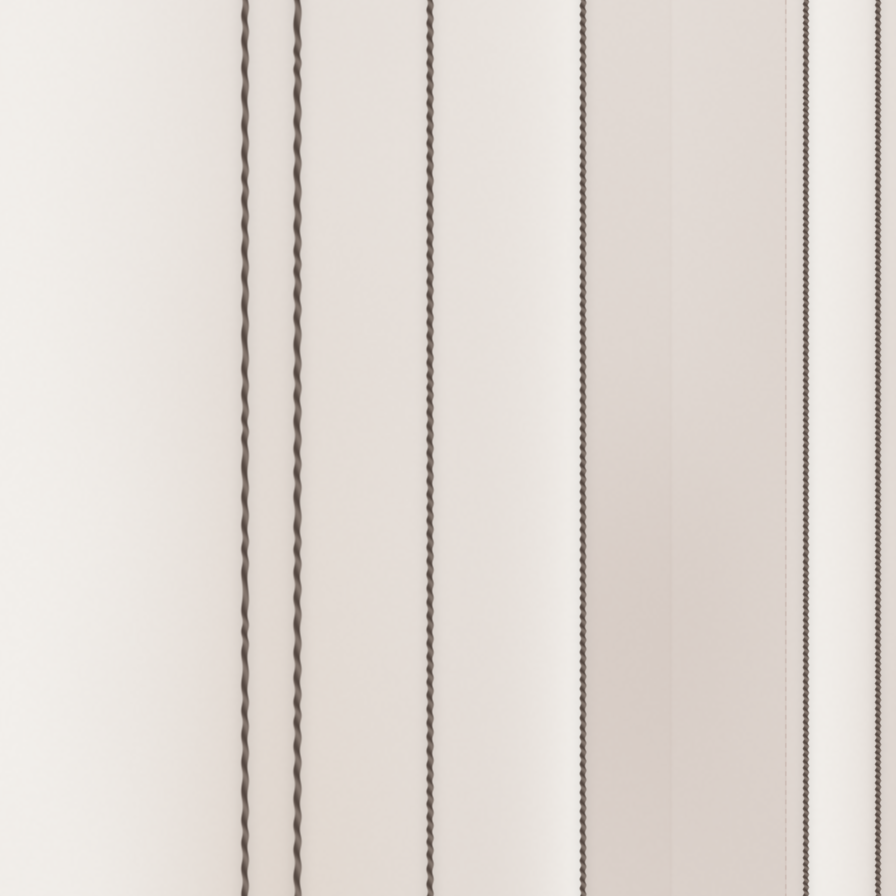
This texture is drawn by a WebGL 1 fragment shader. Its source:

```glsl
precision highp float;

// Pale cloth in soft vertical folds, crossed by thin twisted dark threads.
// Each fold is a tone ramp laid over the last one; each thread is a wavy
// distance band with slanted strands. Fine value noise adds the cloth grain.

uniform vec2 u_resolution;

const float TAU = 6.2831853;
const vec3 CLOTH_SHADE = vec3(0.820, 0.770, 0.740);
const vec3 CLOTH_LIGHT = vec3(0.955, 0.945, 0.930);
const vec3 THREAD_DARK = vec3(0.330, 0.280, 0.255);
const vec3 THREAD_PALE = vec3(0.560, 0.505, 0.470);
const vec3 STITCH_ROSE = vec3(0.770, 0.690, 0.660);

float hash(vec2 p) {
  vec3 q = fract(vec3(p.xyx) * 0.1031);
  q += dot(q, q.yzx + 33.33);
  return fract((q.x + q.y) * q.z);
}

float valueNoise(vec2 p) {
  vec2 cell = floor(p);
  vec2 f = fract(p);
  f = f * f * (3.0 - 2.0 * f);
  float low = mix(hash(cell), hash(cell + vec2(1.0, 0.0)), f.x);
  float high = mix(hash(cell + vec2(0.0, 1.0)), hash(cell + 1.0), f.x);
  return mix(low, high, f.y);
}

// Covers everything right of span.x with a ramp from tones.x to tones.y.
float fold(float base, float x, vec2 span, vec2 tones, float bend, float soft) {
  float t = clamp((x - span.x) / (span.y - span.x), 0.0, 1.0);
  float tone = mix(tones.x, tones.y, pow(t, bend));
  return mix(base, tone, smoothstep(-soft, soft, x - span.x));
}

// Smooth bump of the given radius around a centre.
float bump(float v, float centre, float radius) {
  float d = (v - centre) / radius;
  return exp(-d * d);
}

// Tone of the folded cloth: 0 is shade, 1 is full light.
float clothTone(vec2 p, float pixel) {
  float soft = max(0.0015, pixel);
  float tone = mix(0.93, 0.50, pow(clamp(p.x / 0.273, 0.0, 1.0), 1.8));
  tone = fold(tone, p.x, vec2(0.273, 0.332), vec2(0.53, 0.45), 1.0, soft);
  tone = fold(tone, p.x, vec2(0.332, 0.479), vec2(0.52, 0.57), 1.0, soft);
  tone = fold(tone, p.x, vec2(0.479, 0.650), vec2(0.58, 0.97), 3.0, soft);
  tone = fold(tone, p.x, vec2(0.650, 0.749), vec2(0.40, 0.37), 1.0, soft);
  tone = fold(tone, p.x, vec2(0.749, 0.877), vec2(0.43, 0.34), 1.0, soft);
  tone = fold(tone, p.x, vec2(0.877, 0.899), vec2(0.45, 0.50), 1.0, soft);
  tone = fold(tone, p.x, vec2(0.899, 0.980), vec2(0.91, 0.60), 2.2, soft);
  tone = fold(tone, p.x, vec2(0.980, 1.000), vec2(0.56, 0.48), 1.0, soft);

  // Light falls off downwards, with a deeper hollow in the wide right fold.
  float lowered = 1.0 - p.y;
  float shaded = smoothstep(0.97, 0.40, tone);
  tone += shaded * mix(0.10, -0.09, lowered);
  float hollow = smoothstep(0.645, 0.665, p.x) * smoothstep(0.90, 0.74, p.x);
  tone -= 0.17 * hollow * bump(p.y, 0.28, 0.26);
  tone -= 0.06 * bump(p.x, 0.749, 0.002);
  return tone;
}

// Twisted thread: a wavy dark band whose strands slant across its width.
vec3 thread(vec3 ground, vec2 p, float x, float halfWidth, float pitch, float pixel) {
  float jitter = valueNoise(vec2(x * 91.0, p.y * 22.0)) - 0.5;
  float phase = p.y / pitch + jitter * 0.5;
  float d = p.x - x - halfWidth * 0.22 * sin(TAU * phase);
  float swell = halfWidth * (1.0 + 0.12 * cos(TAU * phase));

  float strand = 0.5 + 0.5 * sin(TAU * (phase + 0.22 * d / halfWidth));
  vec3 ink = mix(THREAD_DARK, THREAD_PALE, 0.8 * strand);
  float edge = max(pixel, halfWidth * 0.45);
  float cover = 1.0 - smoothstep(swell - edge, swell + edge, abs(d));

  float halo = 0.055 * bump(p.x, x, halfWidth * 3.0);
  return mix(ground * (1.0 - halo), ink, cover);
}

// Faint row of tiny stitches.
vec3 stitches(vec3 ground, vec2 p, float x, float pitch, float pixel) {
  float dash = smoothstep(0.15, 0.35, abs(fract(p.y / pitch) - 0.5));
  float cover = 1.0 - smoothstep(0.0, max(0.0018, 1.5 * pixel), abs(p.x - x));
  return mix(ground, STITCH_ROSE, cover * mix(0.25, 0.65, dash));
}

void main() {
  vec2 p = gl_FragCoord.xy / u_resolution;
  float pixel = 1.0 / u_resolution.x;

  // Cloth with grain and slow, faint mottling
  float tone = clothTone(p, pixel);
  tone += 0.035 * (valueNoise(p * 260.0) - 0.5);
  tone += 0.040 * (valueNoise(p * vec2(9.0, 5.0)) - 0.5);
  vec3 color = mix(CLOTH_SHADE, CLOTH_LIGHT, clamp(tone, 0.0, 1.0));
  float warmth = bump(p.x, 0.33, 0.13) * (1.0 - p.y);
  color += warmth * vec3(0.004, 0.0, -0.008);

  // Threads, with a finer twist toward the right
  color = thread(color, p, 0.2735, 0.0034, 0.0300, pixel);
  color = thread(color, p, 0.3320, 0.0036, 0.0280, pixel);
  color = thread(color, p, 0.4800, 0.0032, 0.0150, pixel);
  color = thread(color, p, 0.6507, 0.0029, 0.0105, pixel);
  color = stitches(color, p, 0.8770, 0.0105, pixel);
  color = thread(color, p, 0.8995, 0.0027, 0.0075, pixel);
  color = thread(color, p, 0.9800, 0.0027, 0.0070, pixel);

  gl_FragColor = vec4(color, 1.0);
}
```
